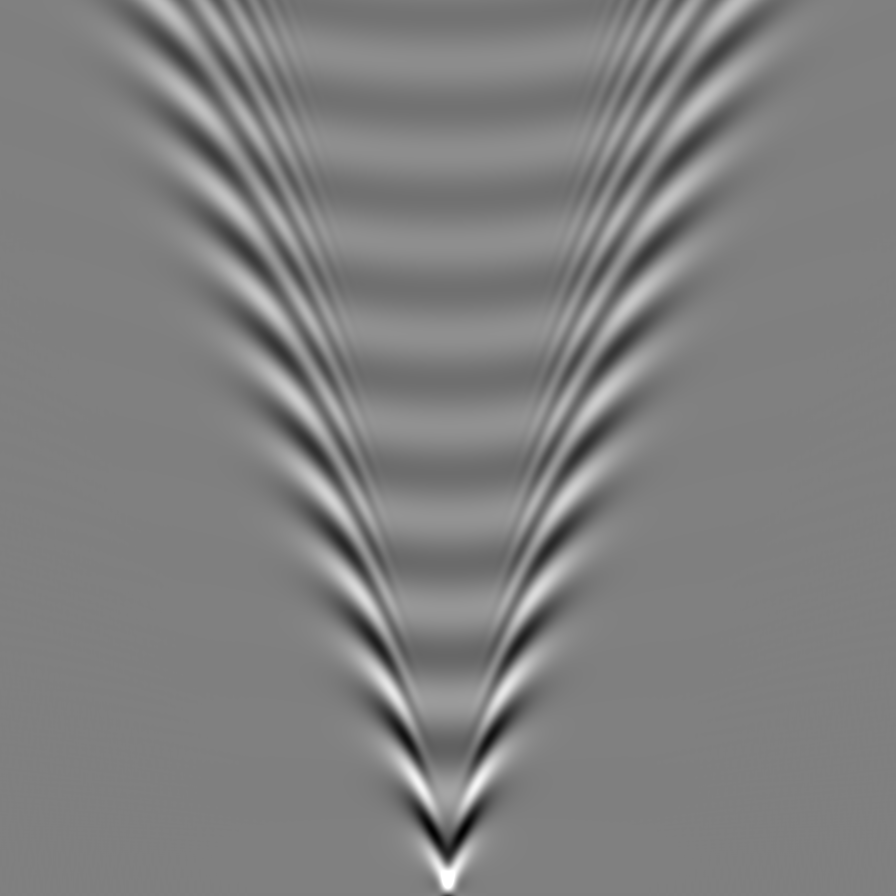
Give the GLSL for this background, as a WebGL 2 fragment shader.

```glsl
#version 300 es
precision highp float;
// Grey wake of ripples fanning upward from a point at the bottom centre.
// Plane waves of every heading are summed, each with the wavelength that
// keeps pace with the moving source; they interfere into a feathered V.

uniform vec2 u_resolution;
out vec4 outColor;

const float TAU = 6.2831853;
const vec2 SOURCE = vec2(0.5, 0.003);  // tip of the wake
const float WAVELENGTH = 0.1017;       // spacing of the bands on the axis
const float SMOOTHING = 0.07;          // damping of the finest ripples
const float GAIN = 0.164;              // contrast of the waves
const float REST_GREY = 0.5;           // tone of still water
const float MAX_SLOPE = 3.2;           // steepest heading, as a tangent
const int HEADINGS = 240;              // samples of the integral

// Weight of a heading: steep waves are stronger until smoothing damps them.
float headingWeight(float secantSquared) {
    return secantSquared * exp(-SMOOTHING * secantSquared * secantSquared);
}

// Height at p, with p.y measured along the wake and p.x across it.
// Mirrored headings are paired: sin(a + b) + sin(a - b) = 2 sin(a) cos(b).
float wakeHeight(vec2 p) {
    float waveNumber = TAU / WAVELENGTH;
    float stepSize = MAX_SLOPE / float(HEADINGS);
    float height = 0.0;
    for (int i = 0; i < HEADINGS; i++) {
        float slope = (float(i) + 0.5) * stepSize;
        float secantSquared = 1.0 + slope * slope;
        float k = waveNumber * sqrt(secantSquared);
        height += headingWeight(secantSquared) * sin(k * p.y) * cos(k * slope * p.x);
    }
    return 2.0 * height * stepSize;
}

void main() {
    vec2 uv = gl_FragCoord.xy / u_resolution;
    float aspect = u_resolution.x / u_resolution.y;
    vec2 p = (uv - SOURCE) * vec2(aspect, 1.0);

    float grey = REST_GREY + GAIN * wakeHeight(p);
    outColor = vec4(vec3(clamp(grey, 0.0, 1.0)), 1.0);
}
```
